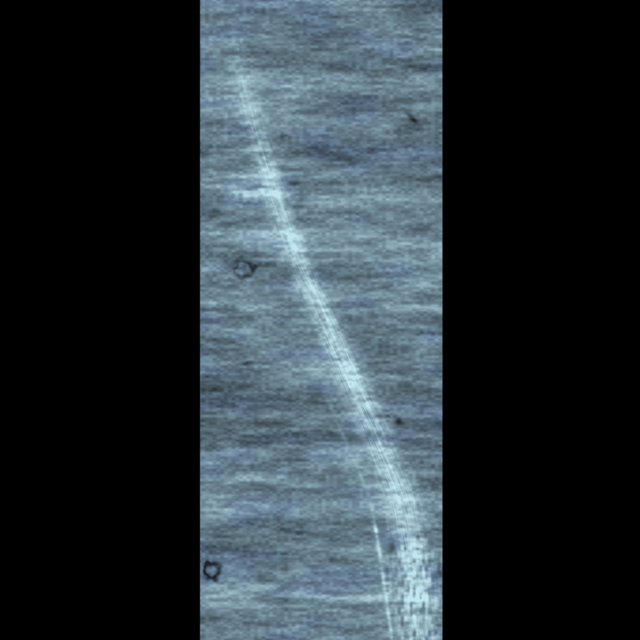
Reproduce this texture procedurally as a WebGL 1 fragment shader.

```glsl
precision highp float;
uniform vec2 u_resolution;

const float STRIP_LEFT = 0.3125;
const float STRIP_RIGHT = 0.6914;
const float BASE_LIGHT = 0.525;
const float GRAIN_GAIN = 0.15;
const float SCRATCH_GAIN = 0.40;
const float HALO_GAIN = 0.07;
const float LEFT_EDGE_OFFSET = -0.052;
const vec3 STEEL_TINT = vec3(0.735, 0.905, 1.0);
const vec3 BRIGHT_TINT = vec3(0.79, 0.95, 1.0);
const vec3 BLUE_TINT = vec3(0.70, 0.87, 1.06);

float hash(vec2 p) {
    vec3 q = fract(vec3(p.xyx) * 0.1031);
    q += dot(q, q.yzx + 33.33);
    return fract((q.x + q.y) * q.z);
}

float noise(vec2 p) {
    vec2 cell = floor(p);
    vec2 f = fract(p);
    f = f * f * (3.0 - 2.0 * f);
    float low = mix(hash(cell), hash(cell + vec2(1.0, 0.0)), f.x);
    float high = mix(hash(cell + vec2(0.0, 1.0)), hash(cell + vec2(1.0, 1.0)), f.x);
    return mix(low, high, f.y);
}

float bell(float x, float width) {
    return exp(-x * x / (width * width));
}

float softRamp(float t) {
    return 0.5 * (t + sqrt(t * t + 0.0012));
}

// Centre of the scratch at a given depth below the top
float scratchCentre(float depth) {
    return 0.360 + 0.14 * depth + 0.17 * softRamp(depth - 0.14)
        + 0.14 * softRamp(depth - 0.38) - 0.31 * softRamp(depth - 0.78);
}

// Horizontal brushing: octaves of long, thin noise
float brushing(vec2 p) {
    vec2 scale = vec2(3.0, 28.0);
    float sum = 0.0;
    float gain = 0.13;
    for (int i = 0; i < 4; i++) {
        sum += gain * (noise(p * scale + float(i) * 17.3) - 0.5);
        scale *= vec2(2.3, 1.9);
        gain *= 1.08;
    }
    return sum;
}

float spot(vec2 p, vec2 centre, vec2 size) {
    vec2 q = (p - centre) / size;
    return exp(-dot(q, q));
}

float pitRing(vec2 p, vec2 centre, float radius) {
    float r = length(p - centre) + 0.008 * (noise(p * 130.0) - 0.5);
    return bell(r - radius, 0.0045) * (0.4 + noise(p * 90.0));
}

float scratchLight(vec2 p, float depth) {
    float across = p.x - scratchCentre(depth);
    float lower = smoothstep(0.30, 0.85, depth);
    float width = mix(0.017, 0.027, lower);
    float strength = smoothstep(0.02, 0.30, depth) * (0.82 + 0.28 * bell(depth - 0.60, 0.14));
    strength = 0.22 * smoothstep(0.02, 0.07, depth) + 0.72 * strength;
    strength *= 1.0 - 0.40 * smoothstep(0.82, 0.98, depth);

    // Fibres follow the groove; short flecks break them up
    float fibres = noise(vec2(across * 250.0, depth * 16.0));
    fibres = mix(fibres, noise(vec2(across * 480.0, depth * 45.0)), 0.4);
    float flecks = noise(p * vec2(150.0, 210.0));
    float core = bell(across, width) * strength * (0.12 + 0.72 * fibres + 0.38 * flecks);

    float edge = bell(across - LEFT_EDGE_OFFSET, 0.0035) * smoothstep(0.55, 0.80, depth);
    edge *= 0.15 + 0.65 * noise(vec2(3.0, depth * 75.0));
    edge *= 0.6 + 0.5 * smoothstep(0.79, 0.83, depth);
    return core + edge;
}

void main() {
    vec2 p = gl_FragCoord.xy / u_resolution;
    float pixel = 1.0 / u_resolution.x;
    float depth = 1.0 - p.y;
    float across = p.x - scratchCentre(depth);

    // Brushed metal with broad bands and fine grain
    float light = BASE_LIGHT + brushing(p);
    light += GRAIN_GAIN * (noise(p * vec2(170.0, 260.0)) - 0.5);
    light += 0.07 * (noise(p * vec2(9.0, 12.0) + 5.0) - 0.5);
    light += 0.08 * bell(depth - 0.312, 0.018) + 0.04 * bell(depth - 0.13, 0.02);
    light -= 0.05 * bell(depth - 0.235, 0.03) + 0.03 * bell(depth - 0.67, 0.06);
    light += 0.05 * bell(depth - 0.79, 0.025) + 0.09 * bell(depth - 0.935, 0.006);

    // Scratch, its worn left side and the bright cross mark
    light += HALO_GAIN * bell(across + 0.025, 0.05) * smoothstep(0.08, 0.3, depth);
    light += SCRATCH_GAIN * scratchLight(p, depth);
    float crossMark = smoothstep(0.355, 0.37, p.x) * (1.0 - smoothstep(0.45, 0.462, p.x));
    light += 0.26 * crossMark * bell(depth - 0.301, 0.009) * noise(p * vec2(120.0, 190.0));

    // Broken flecks at the foot of the scratch
    float foot = smoothstep(0.81, 0.87, depth) * bell(p.x - 0.65, 0.04);
    light += 0.38 * foot * (noise(p * vec2(210.0, 90.0) + 31.0) - 0.46);

    // Pits and dark marks
    vec2 nick = p - vec2(0.645, 0.814);
    nick = vec2(nick.x - nick.y, nick.x + nick.y) * 0.707;
    light -= 0.28 * spot(nick, vec2(0.0), vec2(0.014, 0.004));
    light -= 0.20 * pitRing(p, vec2(0.381, 0.580), 0.014);
    light -= 0.34 * pitRing(p, vec2(0.333, 0.108), 0.012);
    light -= 0.25 * spot(p, vec2(0.622, 0.342), vec2(0.007, 0.006));
    light -= 0.22 * spot(p, vec2(0.612, 0.140), vec2(0.009, 0.013));
    light -= 0.13 * spot(p, vec2(0.446, 0.063), vec2(0.016, 0.012));
    light -= 0.20 * spot(p, vec2(0.385, 0.431), vec2(0.007, 0.004));
    light -= 0.22 * spot(p, vec2(0.460, 0.714), vec2(0.010, 0.004));
    light = clamp(light, 0.16, 0.95);

    // Cool tint, paler in the highlights
    float bluePatch = smoothstep(0.5, 0.85, noise(p * vec2(16.0, 38.0) + 11.0));
    vec3 tint = mix(STEEL_TINT, BLUE_TINT, 0.7 * bluePatch);
    tint = mix(tint, BRIGHT_TINT, smoothstep(0.55, 0.85, light));
    float strip = smoothstep(STRIP_LEFT - pixel, STRIP_LEFT + pixel, p.x)
        * (1.0 - smoothstep(STRIP_RIGHT - pixel, STRIP_RIGHT + pixel, p.x));
    gl_FragColor = vec4(light * tint * strip, 1.0);
}
```
